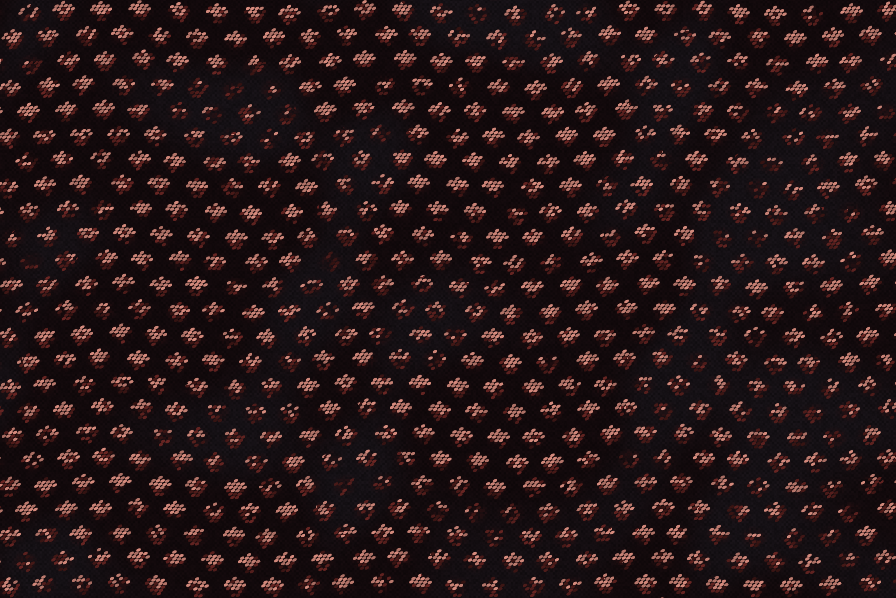
A WebGL 2 fragment shader for this texture:

```glsl
#version 300 es
precision highp float;

uniform vec2 u_resolution;
out vec4 fragColor;

// Layout, with the canvas height as 1
const float COLUMNS = 16.0;               // sprigs per canvas height
const float ROWS = 24.0;                  // staggered rows
const vec2 STITCH = vec2(0.122, 0.09);    // stitch pitch in sprig units
const vec2 STITCH_RADIUS = vec2(0.063, 0.041);
const float SLANT = 0.3;
const vec2 JITTER = vec2(0.13, 0.07);
const float DRIFT = 0.0035;
const float WEAVE_PITCH = 0.0078;

// Wear
const float WEAR_BASE = 0.10;
const float WEAR_PATCHES = 0.38;
const float WEAR_RANDOM = 0.55;

// Colours
const vec3 GROUND = vec3(0.070, 0.036, 0.045);
const vec3 WORN_GROUND = vec3(0.088, 0.076, 0.096);
const vec3 HALO = vec3(0.170, 0.060, 0.065);
const vec3 LEAF = vec3(0.360, 0.130, 0.120);
const vec3 PETAL = vec3(0.770, 0.500, 0.450);

float hash(vec2 p) {
    vec3 q = fract(vec3(p.xyx) * vec3(0.1031, 0.1030, 0.0973));
    q += dot(q, q.yzx + 33.33);
    return fract((q.x + q.y) * q.z);
}

// Slow diagonal bands of thinning, 0 to 1, stronger on the right
float wearField(vec2 p) {
    float s = sin(p.x * 9.0 + p.y * 6.0 + 1.7 * sin(p.y * 7.0))
            + sin(p.x * 17.0 - p.y * 13.0 + 1.3 * sin(p.x * 11.0))
            + 0.7 * sin(p.y * 23.0 + p.x * 5.0);
    float right = smoothstep(0.8, 1.15, p.x);
    return smoothstep(-0.6, 2.2, s + 0.7 * right);
}

// Coverage of one slanted oval stitch
float stitchMask(vec2 d, float pixel) {
    d.y -= SLANT * d.x;
    float dist = (length(d / STITCH_RADIUS) - 1.0) * STITCH_RADIUS.y;
    return 1.0 - smoothstep(-0.5 * pixel, 0.5 * pixel, dist);
}

// Fan of petals: wide in the middle, pointed above, short below
bool inCrown(vec2 c) {
    float rise = c.y > 0.0 ? 0.24 : 0.16;
    return abs(c.x) / 0.27 + abs(c.y) / rise < 1.12;
}

// Small leaves hanging under the crown
bool inLeaves(vec2 c) {
    return c.y < -0.05 && c.y > -0.29 && abs(c.x) < 0.32 + c.y * 0.85;
}

// Stitched sprig: colour in rgb, coverage in a
vec4 sprig(vec2 q, vec2 id, float wear, float pixel) {
    float row = floor(q.y / STITCH.y + 0.5);
    vec4 result = vec4(0.0);
    for (int k = -1; k <= 1; k++) {
        float j = row + float(k);
        float shift = 0.5 * mod(j, 2.0);
        float i = floor(q.x / STITCH.x - shift + 0.5);
        vec2 centre = vec2(i + shift, j) * STITCH;
        float chance = hash(vec2(i, j) + id * 13.0 + 91.0);
        bool crown = inCrown(centre);
        bool leaf = !crown && inLeaves(centre);
        float tint = hash(vec2(j, i) + id * 7.0 + 37.0);
        bool bright = crown && chance > wear;
        bool dim = (crown && chance > wear - 0.25) || (leaf && chance > 0.35);
        if (!bright && !dim) continue;
        vec3 colour = bright ? PETAL * (0.85 + 0.25 * tint)
                             : LEAF * (0.55 + 0.6 * tint);
        float mask = stitchMask(q - centre, pixel);
        if (mask > result.a) result = vec4(colour, mask);
    }
    return result;
}

void main() {
    vec2 p = gl_FragCoord.xy / u_resolution.y;
    float pixel = COLUMNS / u_resolution.y;

    // Staggered grid, gently pulled out of line
    vec2 pulled = p + DRIFT * sin(p.yx * vec2(19.0, 14.0) + vec2(0.0, 2.0));
    vec2 grid = pulled * vec2(COLUMNS, ROWS);
    grid.x += 0.25 - 0.5 * mod(floor(grid.y), 2.0);
    vec2 id = floor(grid);
    vec2 q = (fract(grid) - 0.5) * vec2(1.0, COLUMNS / ROWS);
    q -= (vec2(hash(id + 5.0), hash(id + 71.0)) - 0.5) * JITTER;
    q.y -= 0.04;

    // Each sprig wears as a whole, more in thin patches
    float thin = wearField(p);
    float luck = pow(hash(id + 23.0), 3.0);
    float wear = WEAR_BASE + WEAR_PATCHES * thin + WEAR_RANDOM * luck;

    // Woven ground with grainy threads
    vec2 thread = p / WEAVE_PITCH;
    float weave = sin(6.2832 * thread.x) * sin(6.2832 * thread.y);
    float grain = hash(floor(thread * 2.0));
    vec3 colour = mix(GROUND, WORN_GROUND, thin * 0.75);
    colour *= 0.93 + 0.14 * weave + 0.28 * (grain - 0.4);

    // Reddish loose fibre around each sprig
    float halo = 1.0 - smoothstep(0.12, 0.42, length(q * vec2(1.0, 1.25) + vec2(0.0, 0.06)));
    colour = mix(colour, HALO, halo * (0.15 + 0.6 * grain * grain));

    vec4 flower = sprig(q, id, wear, pixel);
    colour = mix(colour, flower.rgb, flower.a);
    fragColor = vec4(colour, 1.0);
}
```
